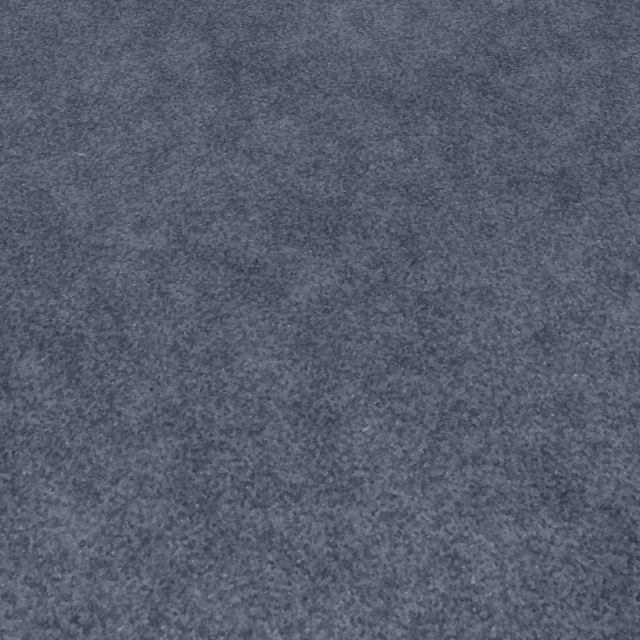
This texture is drawn by a WebGL 1 fragment shader. Its source:

```glsl
precision highp float;
// Blue-grey asphalt receding gently, with soft grains, bright flecks and dark pits.

uniform vec2 u_resolution;

#define BASE_COLOR vec3(0.333, 0.363, 0.431)
#define GRAIN_DENSITY 400.0
#define HORIZON 2.67
#define FORESHORTENING 2.5
#define COARSE_CONTRAST 0.135
#define FINE_CONTRAST 0.095
#define MOTTLE_CONTRAST 0.075
#define FLECK_GAIN 0.16
#define PEBBLE_GAIN 0.14
#define PIT_GAIN 0.08

vec3 hash3(vec2 p) {
  vec3 q = fract(p.xyx * vec3(0.1031, 0.1030, 0.0973));
  q += dot(q, q.yxz + 33.33);
  return fract((q.xxy + q.yzz) * q.zyx);
}

// Soft cellular noise: every cell has one tone, blended into its neighbours.
float cellTone(vec2 p, float sharpness) {
  vec2 cell = floor(p);
  vec2 local = fract(p);
  float sum = 0.0;
  float total = 0.0;
  for (int y = -1; y <= 1; y++) {
    for (int x = -1; x <= 1; x++) {
      vec2 offset = vec2(float(x), float(y));
      vec3 seed = hash3(cell + offset);
      vec2 d = offset + seed.xy - local;
      float weight = exp(-sharpness * dot(d, d));
      sum += weight * (seed.z - 0.5);
      total += weight;
    }
  }
  return sum / total;
}

// Sparse, randomly turned soft ellipses, each kept inside its own cell.
float spots(vec2 p, float share) {
  vec2 cell = floor(p);
  vec3 seed = hash3(cell + 71.0);
  vec3 shape = hash3(cell + 193.0);
  vec2 d = fract(p) - mix(vec2(0.35), vec2(0.65), seed.xy);
  float angle = 6.2832 * shape.x;
  float c = cos(angle);
  float s = sin(angle);
  d = vec2(c * d.x + s * d.y, c * d.y - s * d.x);
  d.y *= mix(1.2, 2.2, shape.y);
  float radius = mix(0.2, 0.34, shape.z);
  float mask = 1.0 - smoothstep(0.35 * radius, radius, length(d));
  return mask * step(seed.z, share) * mix(0.45, 1.0, shape.y);
}

void main() {
  vec2 uv = gl_FragCoord.xy / u_resolution;

  // Project the canvas onto a tilted ground plane.
  float depth = 1.0 / (HORIZON - uv.y);
  vec2 ground = GRAIN_DENSITY * depth * vec2(uv.x - 0.5, FORESHORTENING);
  ground.x += 300.0;

  // Stone grains at two sizes, calmer in the distance.
  float grains = COARSE_CONTRAST * cellTone(ground, 8.0)
               + FINE_CONTRAST * cellTone(ground * 1.7 + 37.0, 8.0);
  float shade = grains * mix(1.1, 0.88, uv.y);

  // Clumps and broad worn patches.
  shade += MOTTLE_CONTRAST * cellTone(ground * 0.16 + 11.0, 3.0);
  shade += 0.6 * MOTTLE_CONTRAST * cellTone(ground * 0.03 + 5.0, 3.0);

  // Glinting chips, a few pale pebbles and small hollows.
  shade += FLECK_GAIN * spots(ground * 0.5, 0.10);
  shade += PEBBLE_GAIN * spots(ground * 0.2 + 23.0, 0.012);
  shade -= PIT_GAIN * spots(ground * 0.4 + 59.0, 0.14);

  // The right border falls off slightly.
  shade -= 0.012 * smoothstep(0.75, 1.0, uv.x);

  gl_FragColor = vec4(BASE_COLOR + shade, 1.0);
}
```
